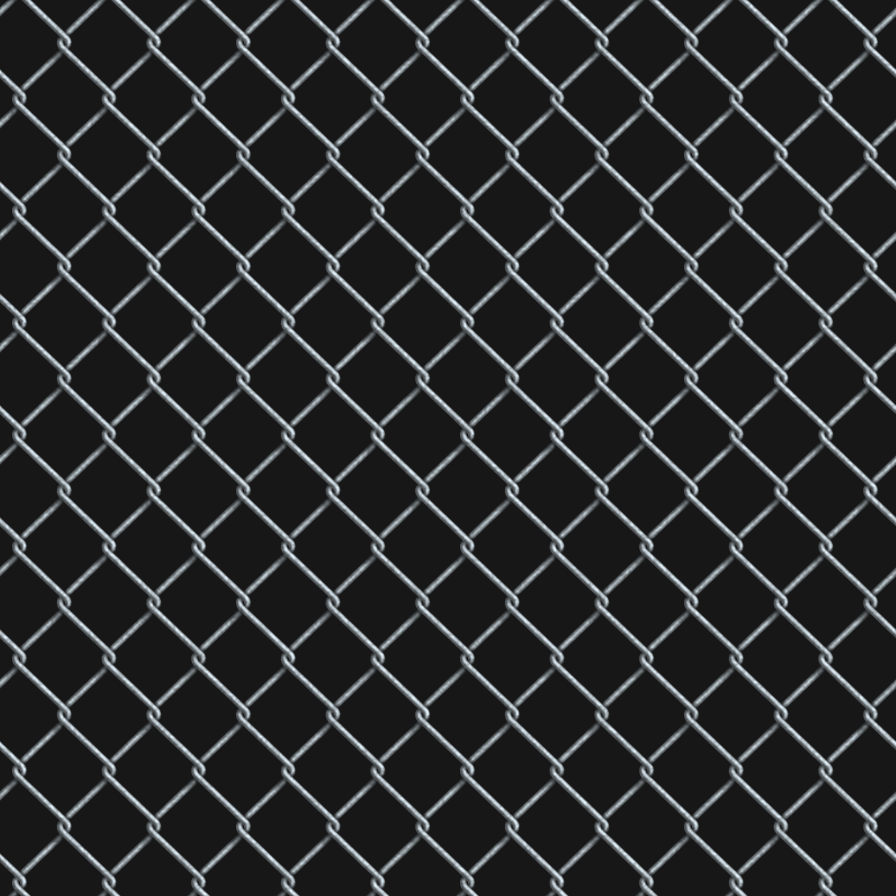
A WebGL 1 fragment shader for this pattern:

```glsl
precision highp float;

uniform vec2 u_resolution;

#define REPEATS vec2(10.0, 8.0)
#define ORIGIN vec2(0.217, 0.118)
#define PITCH vec2(1.0, 1.25)
#define WIRE_RADIUS 0.038
#define BEND_RADIUS 0.073
#define HOOK_OVERLAP 0.045
#define GRAIN_CELLS 360.0
#define GRAIN_AMOUNT 0.3
#define LIGHT vec3(0.25, 0.20, 0.947)
#define BACKGROUND vec3(0.09)
#define STEEL vec3(0.82, 0.87, 0.90)

float hash(vec2 cell) {
  return fract(sin(dot(cell, vec2(127.1, 311.7))) * 43758.5453);
}

// Value noise whose lattice wraps at the canvas edges
float wrappedNoise(vec2 uv) {
  vec2 p = uv * GRAIN_CELLS;
  vec2 cell = floor(p);
  vec2 f = smoothstep(0.0, 1.0, p - cell);
  vec2 a = mod(cell, GRAIN_CELLS);
  vec2 b = mod(cell + 1.0, GRAIN_CELLS);
  return mix(mix(hash(a), hash(vec2(b.x, a.y)), f.x),
             mix(hash(vec2(a.x, b.y)), hash(b), f.x), f.y);
}

// One zigzag wire: x = brightness, y = distance to centreline, z = side (-1 in front)
vec3 zigzagWire(vec2 p, float column) {
  vec2 halfPitch = 0.5 * PITCH;
  vec2 middle = 0.5 * halfPitch;

  // Fold to a single arm, then to the half of it next to a bend
  vec2 q = p - halfPitch * column;
  q.y = mod(q.y + halfPitch.y, PITCH.y) - halfPitch.y;
  float side = q.y < 0.0 ? -1.0 : 1.0;
  vec2 h = vec2(q.x, abs(q.y)) - middle;

  // Straight arm is the inner tangent of the two bend circles
  vec2 bend = vec2(BEND_RADIUS - HOOK_OVERLAP, 0.0) - middle;
  float slope = atan(-bend.y, -bend.x) - asin(BEND_RADIUS / length(bend));
  vec2 along = vec2(cos(slope), sin(slope));
  vec2 across = vec2(-along.y, along.x);

  float flip = dot(h, along) > 0.0 ? -1.0 : 1.0;
  vec2 v = h * flip - bend;
  float reach = length(v);
  bool straight = dot(v, along) > 0.0;
  float offset = (straight ? dot(v, across) : reach) - BEND_RADIUS;
  vec2 outward = straight ? across : v / max(reach, 0.0001);

  // Round metal: even grey flanks with a narrow bright core
  float bulge = clamp(offset / WIRE_RADIUS, -1.0, 1.0);
  vec3 normal = vec3(outward * flip * vec2(1.0, side) * bulge,
                     sqrt(1.0 - bulge * bulge));
  float lit = max(dot(normal, LIGHT), 0.0);
  float shade = 0.36 + 0.62 * pow(lit, 5.0);

  // Rear arms lie in shade where they meet the hook above them
  if (side > 0.0 && flip < 0.0) {
    float dip = smoothstep(BEND_RADIUS, 1.6 * BEND_RADIUS, reach)
              * (1.0 - smoothstep(2.0 * BEND_RADIUS, 4.0 * BEND_RADIUS, reach));
    shade *= 1.0 - 0.38 * dip;
  }
  return vec3(shade, abs(offset), side);
}

float coverage(float dist, float pixel) {
  return clamp((WIRE_RADIUS - dist) / pixel + 0.5, 0.0, 1.0);
}

void main() {
  vec2 uv = gl_FragCoord.xy / u_resolution;
  vec2 p = (uv * REPEATS - ORIGIN) * PITCH;
  float pixel = REPEATS.x / u_resolution.x;

  // The two wires that meet at the nearest column of hooks
  float column = floor(p.x / (0.5 * PITCH.x) + 0.5);
  vec3 leftWire = zigzagWire(p, column - 1.0);
  vec3 rightWire = zigzagWire(p, column);
  bool leftInFront = leftWire.z < 0.0;
  vec3 front = leftInFront ? leftWire : rightWire;
  vec3 back = leftInFront ? rightWire : leftWire;

  // Contact shadow and fine mottling
  back.x *= mix(0.5, 1.0, smoothstep(WIRE_RADIUS, 2.3 * WIRE_RADIUS, front.y));
  float grain = 1.0 + GRAIN_AMOUNT * (wrappedNoise(uv) - 0.5);

  vec3 color = mix(BACKGROUND, STEEL * back.x * grain, coverage(back.y, pixel));
  color = mix(color, STEEL * front.x * grain, coverage(front.y, pixel));
  gl_FragColor = vec4(color, 1.0);
}
```
